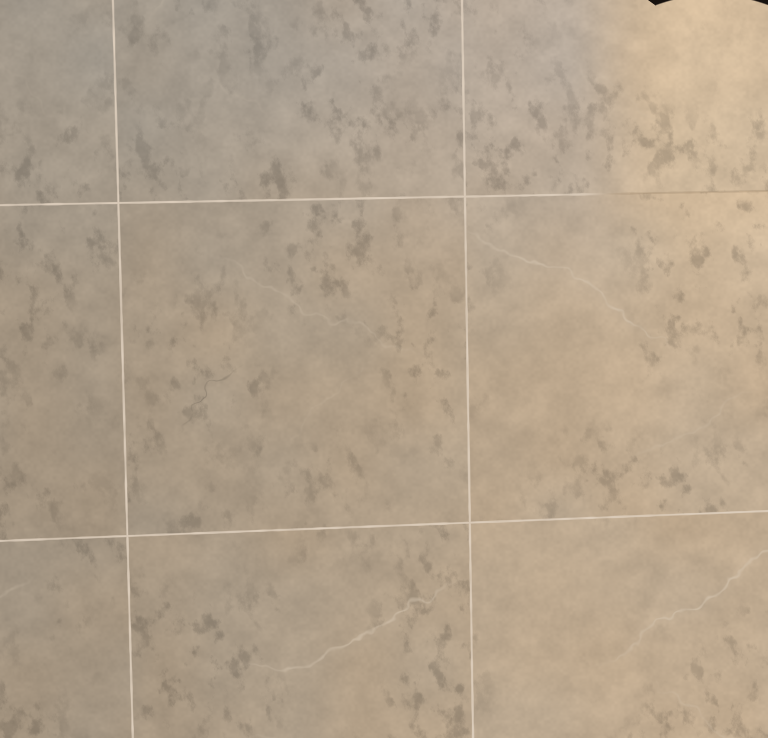
This texture is drawn by a Shadertoy shader. Its source:

```glsl
// Worn beige stone floor tiles with pale grout, fine veins and a warm pool of light.

float hash(vec2 p) {
    vec3 h = fract(vec3(p.xyx) * 0.1031);
    h += dot(h, h.yzx + 33.33);
    return fract((h.x + h.y) * h.z);
}

float noise(vec2 p) {
    vec2 i = floor(p), f = fract(p);
    f = f * f * (3.0 - 2.0 * f);
    return mix(mix(hash(i), hash(i + vec2(1, 0)), f.x),
               mix(hash(i + vec2(0, 1)), hash(i + vec2(1, 1)), f.x), f.y);
}

float fbm(vec2 p) {
    float sum = 0.0, gain = 0.5;
    for (int i = 0; i < 5; i++) {
        sum += gain * noise(p);
        p = mat2(1.6, 1.2, -1.2, 1.6) * p + 17.3;
        gain *= 0.55;
    }
    return sum;
}

// Jagged line through centre, fading out towards both ends
float vein(vec2 q, vec2 centre, float angle, float reach, float seed, float blur) {
    vec2 dir = vec2(cos(angle), sin(angle)), d = q - centre;
    float along = dot(d, dir);
    float across = dot(d, vec2(-dir.y, dir.x));
    across += 0.09 * (noise(vec2(along * 6.0 + 40.0, seed)) - 0.5)
            + 0.03 * (noise(vec2(along * 25.0 + 90.0, seed)) - 0.5)
            + 0.012 * (noise(q * 55.0) - 0.5);
    float core = 1.0 - smoothstep(0.0, 0.004 + blur, abs(across));
    float halo = 0.22 * exp(-abs(across) * 60.0);
    float fade = 1.0 - smoothstep(reach * 0.4, reach, abs(along));
    return (core * (0.25 + 0.75 * noise(q * 30.0 + seed)) + halo) * fade;
}

void mainImage(out vec4 fragColor, in vec2 fragCoord) {
    vec2 p = fragCoord / iResolution.y;
    float px = 1.0 / iResolution.y;

    // Tile grid in slight perspective
    vec2 grid = vec2((p.x - 0.180 + 0.027 * p.y) / (0.461 + 0.012 * p.y),
                     (p.y - 0.267 - 0.039 * p.x) / (0.455 - 0.0205 * p.x));
    vec2 id = floor(grid), q = fract(grid);

    // Light: dim left, warm right, cool top, bright pool at upper right
    float pool = smoothstep(0.77, 0.94, p.x + 0.05 * (p.y - 0.8))
               * smoothstep(0.42, 0.82, p.y);
    vec3 stone = mix(vec3(0.638, 0.58, 0.505), vec3(0.75, 0.668, 0.566),
                     smoothstep(0.0, 0.95, p.x));
    vec3 cool = mix(vec3(0.63, 0.594, 0.543), vec3(0.725, 0.671, 0.612),
                    smoothstep(0.1, 0.8, p.x));
    stone = mix(stone, cool, smoothstep(0.5, 0.95, p.y) * (1.0 - pool));
    stone = mix(stone, vec3(0.83, 0.737, 0.617), pool * 0.95);

    // Soft clouds and fine mottling, shifted from tile to tile
    vec2 s = p + 7.0 * vec2(hash(id + 20.0), hash(id + 51.0));
    float cloud = fbm(s * 7.0) - 0.52;
    float mottle = fbm(s * mat2(32.0, 14.0, -12.0, 38.0)) - 0.52;
    float patches = smoothstep(0.35, 0.7, fbm(s * 6.0 + 31.0));
    // Small smudges, gathered in patches and faintly streaked
    float smudge = smoothstep(0.56, 0.82, fbm(s * mat2(48.0, 24.0, -26.0, 34.0) + 9.0));
    stone *= 1.0 + 0.07 * cloud + 0.12 * mottle - 0.14 * smudge * patches
           + 0.03 * (noise(p * 230.0) - 0.5);
    stone += vec3(0.012, 0.0, -0.012) * (noise(s * 11.0 + 60.0) - 0.5);

    // One pale vein per tile, and a faint one crossing the other way
    float falling = id.y == 0.0 && id.x >= 0.0 ? -1.0 : 1.0;
    float strength = id == vec2(0) || id.y > 0.0 ? 0.24 : 0.5;
    for (int i = 0; i < 2; i++) {
        float k = float(i), seed = 13.0 * k + 5.0 * id.x + 31.0 * id.y + 70.0;
        vec2 r = vec2(hash(vec2(seed, 3.0)), hash(vec2(seed, 11.0)));
        vec2 centre = vec2(0.3, 0.68 - 0.4 * k) + vec2(0.4, 0.16) * r;
        float angle = falling * (1.0 - 2.0 * k) * (0.4 + 0.55 * r.y);
        float line = vein(q, centre, angle, 0.42 - 0.18 * k, seed, 2.5 * px);
        stone = mix(stone, vec3(0.84, 0.78, 0.70), line * strength * (1.0 - 0.6 * k));
    }

    // One short dark hairline crack in the middle tile
    float crack = vein(q, vec2(0.25, 0.4), 0.93, 0.16, 9.0, px);
    stone *= 1.0 - 0.12 * crack * float(id == vec2(0));

    // Thin grout, turning into a faint shadow inside the light pool
    vec2 edge = abs(fract(grid + 0.5) - 0.5) * 0.46;
    edge += 0.0006 * (noise(p * 90.0) - 0.5);
    float joint = 1.0 - smoothstep(0.0004, 0.0011 + px, min(edge.x, edge.y));
    float lost = smoothstep(0.78, 0.86, p.x) * smoothstep(0.5, 0.65, p.y);
    vec3 grout = mix(vec3(0.87, 0.81, 0.74), vec3(0.66, 0.57, 0.46), lost);
    float wear = 0.7 + 0.3 * noise(p * 60.0);
    stone = mix(stone, grout, joint * wear * (1.0 - 0.5 * lost));

    // Dark slivers above the curved rim in the top corner
    float rim = p.y - 1.007 + 2.4 * (p.x - 0.965) * (p.x - 0.965);
    float side = p.x - 0.878 - 1.4 * (1.0 - p.y);
    float dark = smoothstep(-px, px, min(rim, side));
    stone = mix(stone, vec3(0.09, 0.07, 0.06), dark);

    fragColor = vec4(stone, 1.0);
}
```
